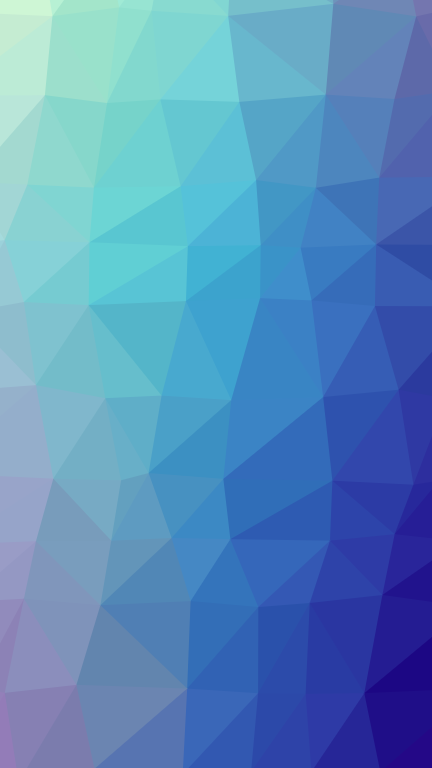
A WebGL 1 fragment shader for this background:

```glsl
precision highp float;
// Low-poly mesh of flat triangles, shaded from mint and cyan to violet and deep indigo.

uniform vec2 u_resolution;

// Layout, in units of canvas height, measured from the top left
const float ASPECT = 0.5625;
const vec2 FIRST_SITE = vec2(0.039, 0.029);
const vec2 SPACING = vec2(0.0938, 0.0964);
const float COLUMN_SWAY = 0.034;
const float ROW_SWAY = 0.017;
const float JITTER = 0.020;
const float DIAGONAL_BIAS = 0.94;   // below 1 favours rising diagonals
const float FACET_CONTRAST = 0.045;
const float PI = 3.14159;

// Gradient rows, each running left to right
const vec3 TOP_CREAM = vec3(0.81, 0.95, 0.82);
const vec3 TOP_MINT = vec3(0.63, 0.91, 0.81);
const vec3 TOP_AQUA = vec3(0.50, 0.84, 0.83);
const vec3 TOP_STEEL = vec3(0.40, 0.62, 0.74);
const vec3 TOP_MAUVE = vec3(0.44, 0.43, 0.66);

const vec3 UPPER_ICE = vec3(0.60, 0.82, 0.85);
const vec3 UPPER_TEAL = vec3(0.37, 0.81, 0.81);
const vec3 UPPER_CYAN = vec3(0.26, 0.71, 0.84);
const vec3 UPPER_AZURE = vec3(0.22, 0.49, 0.76);
const vec3 UPPER_COBALT = vec3(0.21, 0.33, 0.67);

const vec3 LOWER_LILAC = vec3(0.59, 0.63, 0.78);
const vec3 LOWER_SLATE = vec3(0.43, 0.64, 0.74);
const vec3 LOWER_SKY = vec3(0.22, 0.53, 0.77);
const vec3 LOWER_ROYAL = vec3(0.18, 0.32, 0.69);
const vec3 LOWER_INDIGO = vec3(0.15, 0.12, 0.59);

const vec3 BASE_ORCHID = vec3(0.56, 0.46, 0.70);
const vec3 BASE_DUSK = vec3(0.43, 0.49, 0.66);
const vec3 BASE_BLUE = vec3(0.19, 0.34, 0.69);
const vec3 BASE_NAVY = vec3(0.16, 0.19, 0.62);
const vec3 BASE_NIGHT = vec3(0.12, 0.00, 0.50);

vec2 hash2(vec2 p) {
    vec3 q = fract(p.xyx * vec3(0.1031, 0.1030, 0.0973));
    q += dot(q, q.yzx + 33.33);
    return fract((q.xx + q.yz) * q.zy);
}

// Five evenly spaced colour stops
vec3 ramp(vec3 a, vec3 b, vec3 c, vec3 d, vec3 e, float x) {
    vec4 t = clamp(x * 4.0 - vec4(0.0, 1.0, 2.0, 3.0), 0.0, 1.0);
    return mix(mix(mix(mix(a, b, t.x), c, t.y), d, t.z), e, t.w);
}

vec3 gradient(vec2 p) {
    float x = p.x / ASPECT;
    vec3 top = ramp(TOP_CREAM, TOP_MINT, TOP_AQUA, TOP_STEEL, TOP_MAUVE, x);
    vec3 upper = ramp(UPPER_ICE, UPPER_TEAL, UPPER_CYAN, UPPER_AZURE, UPPER_COBALT, x);
    vec3 lower = ramp(LOWER_LILAC, LOWER_SLATE, LOWER_SKY, LOWER_ROYAL, LOWER_INDIGO, x);
    vec3 base = ramp(BASE_ORCHID, BASE_DUSK, BASE_BLUE, BASE_NAVY, BASE_NIGHT, x);
    vec3 t = clamp(p.y * 3.0 - vec3(0.0, 1.0, 2.0), 0.0, 1.0);
    return mix(mix(mix(top, upper, t.x), lower, t.y), base, t.z);
}

// Mesh vertex: a regular lattice bent by waves and a little jitter
vec2 site(vec2 id) {
    float sway = -COLUMN_SWAY * cos(PI * id.y / 3.0) * cos(PI * (id.x - 2.5) / 2.0);
    float lift = -ROW_SWAY * cos(PI * id.y / 2.0);
    vec2 jitter = JITTER * (hash2(id + 17.0) - 0.5);
    return FIRST_SITE + id * SPACING + vec2(sway, lift) + jitter;
}

// Signed distance to the line a-b, positive on the inner side
float edge(vec2 p, vec2 a, vec2 b) {
    vec2 n = normalize(b - a);
    return n.x * (p.y - a.y) - n.y * (p.x - a.x);
}

// Flat facet colour weighted by its smoothed coverage
vec4 facet(vec2 p, vec2 a, vec2 b, vec2 c, vec2 seed, float pixel) {
    float inside = min(edge(p, a, b), min(edge(p, b, c), edge(p, c, a)));
    float cover = clamp(inside / pixel + 0.5, 0.0, 1.0);
    float shade = FACET_CONTRAST * (hash2(seed).x - 0.5);
    return vec4(gradient((a + b + c) / 3.0) + shade, 1.0) * cover;
}

void main() {
    vec2 uv = gl_FragCoord.xy / u_resolution;
    vec2 p = vec2(uv.x * ASPECT, 1.0 - uv.y);
    float pixel = 1.0 / u_resolution.y;
    vec2 home = floor((p - FIRST_SITE) / SPACING);
    vec4 sum = vec4(0.0);

    // Split each nearby cell along its shorter diagonal
    for (int j = -1; j <= 1; j++) {
        for (int i = -1; i <= 1; i++) {
            vec2 id = home + vec2(float(i), float(j));
            vec2 a = site(id);
            vec2 b = site(id + vec2(1.0, 0.0));
            vec2 c = site(id + vec2(1.0, 1.0));
            vec2 d = site(id + vec2(0.0, 1.0));
            bool rising = distance(b, d) * DIAGONAL_BIAS < distance(a, c);
            sum += facet(p, a, b, rising ? d : c, id + 41.3, pixel);
            sum += facet(p, rising ? b : a, c, d, id + 73.7, pixel);
        }
    }
    vec3 color = sum.a > 0.001 ? sum.rgb / sum.a : gradient(p);
    gl_FragColor = vec4(clamp(color, 0.0, 1.0), 1.0);
}
```
